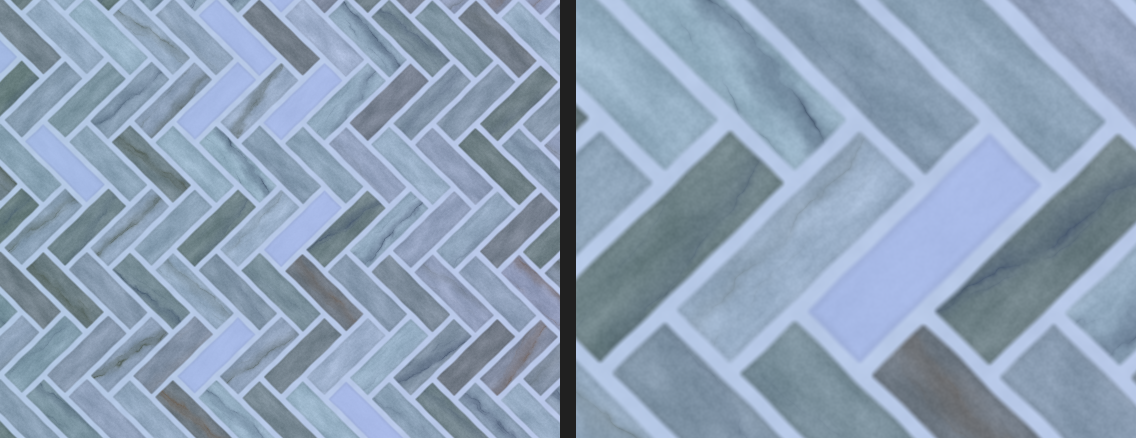
Left: the whole. Right: its middle third, enlarged.
Reproduce this pattern procedurally as a WebGL 1 fragment shader.

```glsl
precision highp float;

// Herringbone wall of 3:1 marble tiles set at 45 degrees in pale blue grout.
// The plane is cut into unit squares; the diagonal index of each square tells
// which tile owns it. Every tile gets its own tone, veins and grain by hash.

uniform vec2 u_resolution;

#define STEP        vec2(0.0987, 0.0969)  // tile step in canvas heights
#define CENTER      vec2(0.5433, 0.6242)  // middle of one falling tile
#define TILT        0.008                 // slight fall of rows to the right
#define GROUT_HALF  0.088                 // half joint, in tile widths
#define PALE_SHARE  0.09                  // share of plain pale tiles
#define VEIN_SHARE  0.62                  // share of clearly veined tiles
#define GROUT_COL   vec3(0.715, 0.785, 0.905)
#define DARK_COL    vec3(0.430, 0.490, 0.515)
#define MID_COL     vec3(0.545, 0.617, 0.710)
#define LIGHT_COL   vec3(0.610, 0.693, 0.790)
#define PALE_COL    vec3(0.655, 0.728, 0.905)

float hash(vec2 p) {
  vec3 q = fract(vec3(p.xyx) * 0.1031);
  q += dot(q, q.yzx + 33.33);
  return fract((q.x + q.y) * q.z);
}

vec2 gradientAt(vec2 cell) {
  float angle = 6.2832 * hash(cell);
  return vec2(cos(angle), sin(angle));
}

// Gradient noise, roughly -0.7 to 0.7
float noise(vec2 p) {
  vec2 i = floor(p), f = fract(p);
  vec2 w = f * f * f * (f * (f * 6.0 - 15.0) + 10.0);
  vec2 e = vec2(1.0, 0.0);
  float low = mix(dot(gradientAt(i), f),
                  dot(gradientAt(i + e.xy), f - e.xy), w.x);
  float high = mix(dot(gradientAt(i + e.yx), f - e.yx),
                   dot(gradientAt(i + e.xx), f - e.xx), w.x);
  return mix(low, high, w.y);
}

float fbm(vec2 p) {
  float sum = 0.0, gain = 1.0;
  for (int k = 0; k < 4; k++) {
    sum += gain * noise(p);
    p = mat2(1.6, 1.2, -1.2, 1.6) * p + 5.3;
    gain *= 0.55;
  }
  return sum;
}

// Finds the owning tile: xy = position along and across, zw = tile id
vec4 herringbone(vec2 p) {
  vec2 cell = floor(p);
  float s = mod(cell.x - cell.y + 0.5, 6.0) - 0.5;
  if (s < 2.5) {
    vec2 origin = cell - vec2(s, 0.0);
    return vec4(p - origin, origin);
  }
  vec2 origin = cell - vec2(0.0, 5.0 - s);
  return vec4((p - origin).yx, origin);
}

float roundedBox(vec2 p, vec2 halfSize, float radius) {
  vec2 d = abs(p) - halfSize + radius;
  return length(max(d, 0.0)) + min(max(d.x, d.y), 0.0) - radius;
}

vec3 marble(vec2 p, vec2 id) {
  float tone = hash(id + 3.7), kind = hash(id + 19.1);
  float veinPick = hash(id + 41.3), hue = hash(id + 67.9);
  vec2 st = p + id * vec2(7.31, 5.17);
  float pale = step(kind, PALE_SHARE);

  // Base tone with cloudy, lengthwise patches
  vec3 col = mix(DARK_COL, MID_COL, smoothstep(0.0, 0.5, tone));
  col = mix(col, LIGHT_COL, smoothstep(0.5, 1.0, tone));
  col += (hue - 0.5) * vec3(0.035, -0.01, 0.03);
  float cloud = fbm(st * vec2(0.9, 2.2));
  vec3 stone = col + cloud * vec3(0.085, 0.08, 0.085);

  // A broad dark band and two thin veins, all slightly oblique
  float slant = (hash(id + 83.0) - 0.5) * 0.5;
  float across = p.y - 0.5 + slant * (p.x - 1.5) + 0.16 * fbm(st * vec2(1.3, 1.8));
  float offset = (hash(id + 11.5) - 0.5) * 0.7;
  float strength = smoothstep(1.0 - VEIN_SHARE, 1.0, veinPick);
  float broken = smoothstep(-0.45, 0.4, noise(st * vec2(1.7, 3.0) + 9.0));
  float band = exp(-pow((across - offset) / 0.16, 2.0));
  float vein = exp(-abs(across - offset - 0.08) / 0.035)
             + 0.5 * exp(-abs(across + offset * 0.6 + 0.12) / 0.03);
  vec3 veinCol = mix(vec3(0.27, 0.34, 0.43), vec3(0.32, 0.36, 0.34), step(0.45, hue));
  veinCol = mix(veinCol, vec3(0.43, 0.37, 0.32), step(0.82, hue));
  stone = mix(stone, veinCol, clamp(strength * (0.38 * band + 0.62 * vein * broken), 0.0, 0.85));

  // Pale tiles stay nearly plain
  stone = mix(stone, PALE_COL + 0.02 * cloud, pale);
  float grain = noise(st * 13.0) + 0.7 * noise(st * 27.0);
  return stone + grain * mix(0.026, 0.008, pale);
}

void main() {
  vec2 uv = gl_FragCoord.xy / u_resolution.y;
  vec2 d = uv - CENTER;
  d.y += TILT * d.x;
  vec2 q = d / STEP;
  vec2 p = vec2(q.x - q.y, q.x + q.y) + vec2(1.5, 0.5);

  // Uneven hand-set edges
  vec2 wobble = vec2(noise(p * 1.7), noise(p * 1.7 + 31.0)) * 0.025;
  vec4 tile = herringbone(p);
  float inset = GROUT_HALF + 0.025 * (hash(tile.zw + 5.0) - 0.5);
  float edge = roundedBox(tile.xy - vec2(1.5, 0.5) + wobble, vec2(1.5, 0.5) - inset, 0.04);
  float soft = max(0.04, 1.0 / (u_resolution.y * STEP.y * 0.71));

  vec3 grout = GROUT_COL + 0.025 * fbm(p * 2.0);
  vec3 stone = marble(tile.xy, tile.zw);
  stone *= 1.0 - 0.05 * smoothstep(-0.12, 0.0, edge);
  vec3 col = mix(stone, grout, smoothstep(-soft, soft, edge));

  // Gentle light drift: greener at the left, bluer at the right
  col += (uv.x - 0.64) * vec3(0.022, 0.0, 0.018);
  gl_FragColor = vec4(clamp(col, 0.0, 1.0), 1.0);
}
```
